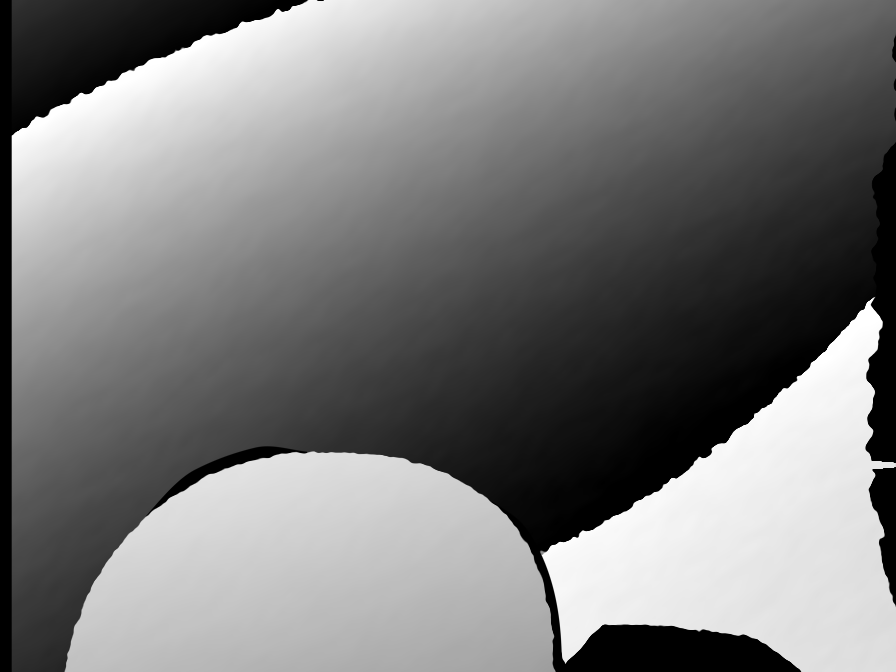
Write a Shadertoy shader that draws this texture map.

```glsl
// A wrapped depth map: a smooth grey ramp jumps between black and white
// along ragged contours, with a rounded dome in front and black shadows.
// The ramp is one quadratic; curves and distance functions cut the regions.

float hash(vec2 p) {
    p = fract(p * vec2(0.1031, 0.1137));
    p += dot(p, p.yx + 33.33);
    return fract((p.x + p.y) * p.x * 57.0);
}

float noise(vec2 p) {
    vec2 cell = floor(p), f = fract(p);
    f = f * f * (3.0 - 2.0 * f);
    return mix(mix(hash(cell), hash(cell + vec2(1, 0)), f.x),
               mix(hash(cell + vec2(0, 1)), hash(cell + vec2(1, 1)), f.x), f.y);
}

// Antialiased coverage where d is positive
float cover(float d) {
    float pixel = 0.7 / iResolution.y;
    return smoothstep(-pixel, pixel, d);
}

// Quadratic depth ramp, falling from upper left to lower right
float depthRamp(vec2 p) {
    return 1.35 - 0.87 * p.x - 1.78 * p.y
         + 0.115 * p.x * p.x + 0.48 * p.x * p.y + 0.61 * p.y * p.y;
}

// Lopsided dome: round on the left, squarer on the right
float domeDistance(vec2 p) {
    bool left = p.x < 0.469;
    vec2 radius = left ? vec2(0.375) : vec2(0.355, 0.33);
    float power = left ? 2.0 : 2.5;
    vec2 q = abs(p - vec2(0.469, 0.673 + radius.y)) / radius;
    return (pow(pow(q.x, power) + pow(q.y, power), 1.0 / power) - 1.0) * 0.35;
}

void mainImage(out vec4 fragColor, in vec2 fragCoord) {
    // Height is one unit, y runs downward from the top
    vec2 p = vec2(fragCoord.x, iResolution.y - fragCoord.y) / iResolution.y;
    float ragged = noise(p * 75.0) - 0.5 + 0.5 * (noise(p * 150.0 + 9.0) - 0.5);

    // Wall with faint slanted mottling
    vec2 slanted = vec2(p.x + 0.4 * p.y, p.y + 0.4 * p.x);
    float grain = noise(slanted * vec2(18.0, 42.0)) + noise(slanted * 65.0) - 1.0;
    float ramp = depthRamp(p) + 0.012 * grain;
    float shade = clamp(ramp, 0.0, 1.0);

    // Dark wrap in the upper left corner
    float upperEdge = 0.2 - 0.4415 * (p.x - 0.017)
                    + 0.33 * (p.x - 0.017) * (p.x - 0.47);
    shade = mix(shade, clamp(0.6 * (ramp - 1.0), 0.0, 1.0),
                cover(upperEdge - p.y + 0.009 * ragged));

    // Bright wrap in the lower right
    float lowerEdge = 0.816 - 0.754 * (p.x - 0.816)
                    - 0.73 * (p.x - 0.816) * (p.x - 1.276);
    float brightLeft = 0.801 + 0.25 * (p.y - 0.83);
    float bright = min(p.y - lowerEdge + 0.01 * ragged,
                       p.x - brightLeft + 0.004 * ragged);
    shade = mix(shade, clamp(ramp + 1.0, 0.0, 1.0), cover(bright));

    // Low black mound at the bottom
    float moundTop = max(max(0.931, 0.99 - 1.03 * (p.x - 0.8385)),
                         max(0.932 + 0.125 * (p.x - 0.99),
                             0.95 + 0.763 * (p.x - 1.128)));
    shade *= 1.0 - cover(p.y - moundTop + 0.005 * ragged);

    // Dome and the shadow slivers on its two shoulders
    float dome = domeDistance(p) + 0.004 * ragged;
    float sliver = 0.016 * smoothstep(0.2, 0.29, p.x) * (1.0 - smoothstep(0.38, 0.47, p.x))
                 + 0.012 * smoothstep(0.72, 0.79, p.x);
    float shadow = sliver - dome + 0.004 * ragged;
    shade *= 1.0 - cover(shadow) * step(0.001, sliver);
    float domeShade = 0.88 - 0.6 * (p.y - 0.68) - 0.18 * (p.x - 0.45) + 0.008 * grain;
    shade = mix(shade, domeShade, cover(-dome));

    // Missing data: straight left border and torn right border
    float tear = 0.028 * smoothstep(0.18, 0.27, p.y)
               + 0.008 * smoothstep(0.5, 0.54, p.y)
               - 0.045 * smoothstep(0.7, 0.98, p.y)
               + 0.018 * (noise(vec2(3.0, p.y * 48.0)) - 0.5) + 0.006 * ragged;
    tear *= smoothstep(0.003, 0.007, abs(p.y - 0.692));
    shade *= 1.0 - cover(p.x - 4.0 / 3.0 + tear);
    shade *= cover(p.x - 0.0174);

    fragColor = vec4(vec3(shade), 1.0);
}
```
